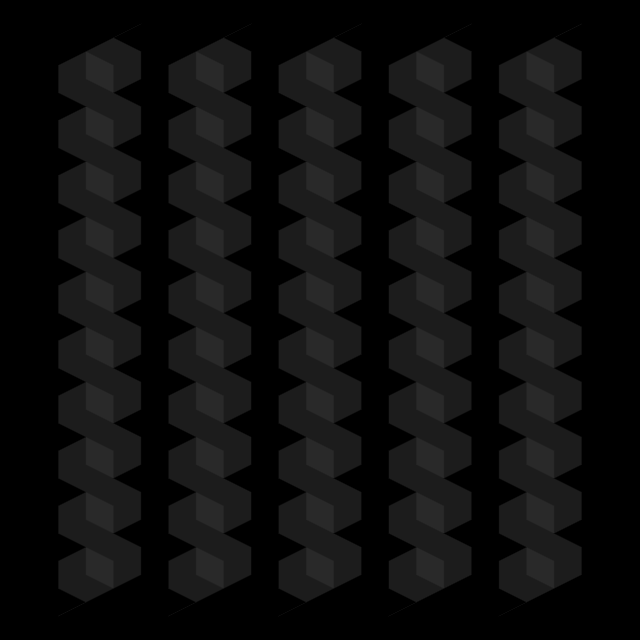
Write a three.js fragment shader that draws this pattern.

```glsl
// Five upright chains of overlapping dark grey folded hexagons on black.
#define UNIT 0.04303
#define COLUMNS 5.0
#define LINKS 10.0
#define COLUMN_PITCH 4.0
#define LINK_PITCH 2.0
#define HALF_WIDTH 1.5
#define SLOPE 0.5
#define SOFTNESS 0.002
#define GROUND vec3(0.0)
#define RIBBON vec3(0.11)
#define OVERLAP vec3(0.16)

varying vec2 vUv;

// Soft fill of a signed distance measured in lattice units.
float coverage(float distance) {
  return clamp(0.5 - distance * UNIT / SOFTNESS, 0.0, 1.0);
}

// Distance from the middle of the nearest vertical repeat.
float fromLinkCentre(float y) {
  return abs(mod(y, LINK_PITCH) - 0.5 * LINK_PITCH);
}

// Shift to the centre of the nearest column.
vec2 columnSpace(vec2 p) {
  float last = 0.5 * (COLUMNS - 1.0);
  float column = clamp(floor(p.x / COLUMN_PITCH + 0.5), -last, last);
  return vec2(p.x - column * COLUMN_PITCH, p.y);
}

// Outline of a chain: staggered side points with slanted ends.
float chainDistance(vec2 p) {
  float stagger = 0.5 * SLOPE * (p.x < 0.0 ? -1.0 : 1.0);
  float halfHeight = 1.0 - SLOPE * (abs(p.x) - 0.5);
  float points = fromLinkCentre(p.y - stagger) - halfHeight;
  float ends = abs(p.y - SLOPE * p.x) - 0.5 * LINKS * LINK_PITCH;
  float slanted = max(points, ends) / length(vec2(1.0, SLOPE));
  return max(abs(p.x) - HALF_WIDTH, slanted);
}

// Slanted parallelogram where neighbouring hexagons overlap.
float overlapDistance(vec2 p) {
  float slanted = fromLinkCentre(p.y + SLOPE * p.x) - 0.5;
  return max(abs(p.x) - 0.5, slanted / length(vec2(1.0, SLOPE)));
}

void main() {
  vec2 p = columnSpace((vUv - 0.5) / UNIT);
  vec3 ribbon = mix(RIBBON, OVERLAP, coverage(overlapDistance(p)));
  gl_FragColor = vec4(mix(GROUND, ribbon, coverage(chainDistance(p))), 1.0);
}
```
